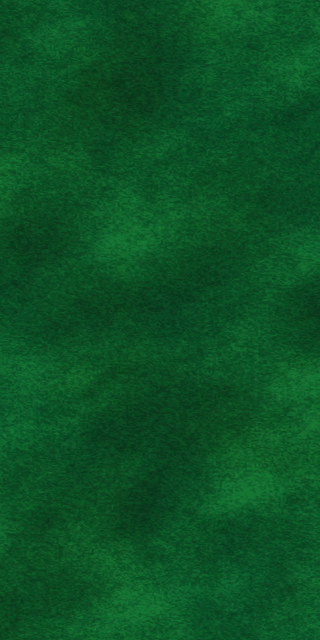
Give the GLSL for this texture, as a WebGL 2 fragment shader.

```glsl
#version 300 es
precision highp float;
// Green felt cloth: soft cloudy shading under a fine, mostly horizontal nap.

uniform vec2 u_resolution;
out vec4 fragColor;

// Lengths are in canvas widths; scales are cells per width.
const vec3 DARK_GREEN = vec3(0.036, 0.248, 0.120);
const vec3 MID_GREEN = vec3(0.042, 0.321, 0.147);
const vec3 LIGHT_GREEN = vec3(0.070, 0.422, 0.188);
const vec2 CLOUD_SCALE = vec2(3.2, 4.6);
const float CLOUD_TILT = 0.30;
const float CLOUD_CONTRAST = 1.85;
const vec2 MOTTLE_SCALE = vec2(24.0, 40.0);
const vec2 FIBER_SCALE = vec2(72.0, 160.0);
const vec2 GRAIN_SCALE = vec2(165.0, 250.0);
const float MOTTLE_CONTRAST = 0.20;
const float FIBER_CONTRAST = 0.38;
const float GRAIN_CONTRAST = 0.60;
const float NAP_SWIRL = 0.025;
const float NAP_SLOPE = 0.08;
const float HUE_DRIFT = 0.030;
const float FLECK_TINT = 0.034;

float hash(vec2 cell) {
    uvec2 q = uvec2(ivec2(cell)) * uvec2(1597u, 3812u);
    uint n = (q.x ^ (q.y + 977u)) * 74761u;
    n = (n ^ (n >> 15u)) * 668265u;
    n = (n ^ (n >> 13u)) * 374761u;
    n ^= n >> 16u;
    return float(n & 65535u) / 65535.0;
}

float valueNoise(vec2 p) {
    vec2 cell = floor(p);
    vec2 f = fract(p);
    f = f * f * (3.0 - 2.0 * f);
    float low = mix(hash(cell), hash(cell + vec2(1.0, 0.0)), f.x);
    float high = mix(hash(cell + vec2(0.0, 1.0)), hash(cell + 1.0), f.x);
    return mix(low, high, f.y);
}

// Layered noise, each octave turned to hide the lattice.
float fbm(vec2 p) {
    const mat2 TURN = mat2(0.8, 0.6, -0.6, 0.8);
    float sum = 0.0;
    float weight = 0.5;
    for (int i = 0; i < 4; i++) {
        sum += weight * valueNoise(p);
        p = TURN * p * 2.03 + 17.3;
        weight *= 0.5;
    }
    return sum / 0.9375;
}

void main() {
    vec2 p = gl_FragCoord.xy / u_resolution.x;

    // Broad shading, leaning up to the right
    vec2 leaning = vec2(p.x, p.y - CLOUD_TILT * p.x);
    float clouds = fbm(leaning * CLOUD_SCALE + 31.7) - 0.5;

    // Nap: short fibers whose direction drifts slowly
    vec2 swirl = vec2(valueNoise(p * 4.0 + 9.0), valueNoise(p * 5.0 + 53.0)) - 0.5;
    vec2 nap = p + NAP_SWIRL * swirl;
    nap.y += NAP_SLOPE * nap.x;
    float mottle = valueNoise(nap * MOTTLE_SCALE + 137.0) - 0.5;
    float fibers = valueNoise(nap * FIBER_SCALE + 211.0) - 0.5;
    float grain = valueNoise(nap * GRAIN_SCALE + 419.0) - 0.5;

    // Tone to colour
    float tone = CLOUD_CONTRAST * clouds + MOTTLE_CONTRAST * mottle
               + FIBER_CONTRAST * fibers + GRAIN_CONTRAST * grain;
    vec3 color = mix(MID_GREEN, LIGHT_GREEN, clamp(tone * 2.0, 0.0, 1.4));
    color = mix(color, DARK_GREEN, clamp(-tone * 2.0, 0.0, 1.4));

    // Slow drift between warm and bluish green, and faint tinted flecks
    float drift = fbm(p * 3.0 + 83.0) - 0.5;
    float fleck = valueNoise(p * vec2(140.0, 225.0) + 601.0) - 0.5;
    color += HUE_DRIFT * drift * vec3(-0.6, 0.0, 1.0);
    color += FLECK_TINT * fleck * vec3(1.0, 0.0, 0.7);

    fragColor = vec4(clamp(color, 0.0, 1.0), 1.0);
}
```
